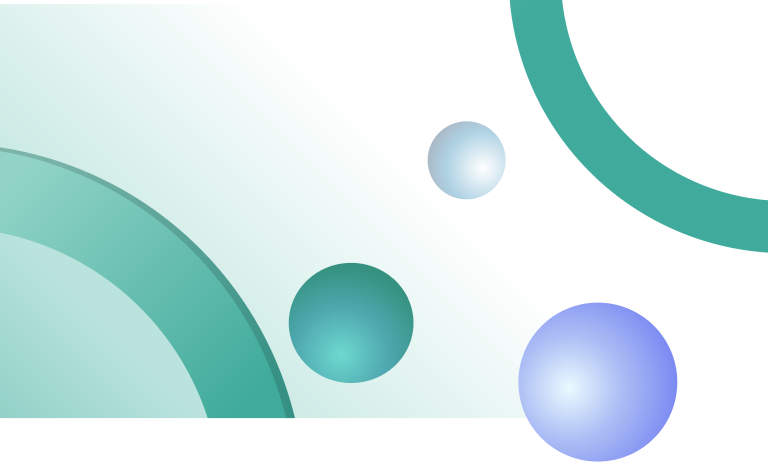
Write a WebGL 2 fragment shader that draws this background.

```glsl
#version 300 es
precision highp float;
// Teal rings and glossy balls over a white page with a pale diagonal panel.
uniform vec2 u_resolution;
out vec4 fragColor;

const vec3 WHITE = vec3(1.0);
const vec3 MINT = vec3(0.80, 0.92, 0.90);
const vec3 TEAL = vec3(0.25, 0.67, 0.61);

// Smooth-edged coverage of a signed distance, about one pixel wide.
float cover(float d) {
  return clamp(0.5 - d * u_resolution.y, 0.0, 1.0);
}

float circle(vec2 p, vec2 center, float radius) {
  return length(p - center) - radius;
}

float ellipse(vec2 p, vec2 center, vec2 radii) {
  return (length((p - center) / radii) - 1.0) * min(radii.x, radii.y);
}

// Linear blend between two positions along an axis.
vec3 ramp(vec3 a, vec3 b, float start, float end, float t) {
  return mix(a, b, clamp((t - start) / (end - start), 0.0, 1.0));
}

// Three-stop radial shade around an off-center highlight.
vec3 glow(vec2 p, vec2 focus, float middle, float reach, vec3 core, vec3 body, vec3 rim) {
  float d = length(p - focus);
  return mix(ramp(core, body, 0.0, middle, d), rim, clamp((d - middle) / (reach - middle), 0.0, 1.0));
}

// Pale panel with the large ring, clipped to the panel's height.
vec3 panel(vec3 page, vec2 p) {
  float rise = p.x + p.y;
  float fall = p.x - p.y;
  vec2 hub = vec2(-0.117, -0.087);
  vec3 band = ramp(vec3(0.57, 0.83, 0.78), TEAL, -0.589, 0.407, fall);
  vec3 disc = ramp(vec3(0.57, 0.82, 0.78), vec3(0.73, 0.89, 0.87), 0.095, 0.528, rise);

  vec3 color = ramp(MINT, WHITE, 0.70, 1.53, rise);
  color = mix(color, band * 0.85, cover(circle(p, hub, 0.777)));
  color = mix(color, band, cover(circle(p, hub - vec2(0.013, 0.0), 0.771)));
  color = mix(color, disc, cover(circle(p, hub, 0.595)));
  return mix(page, color, cover(abs(p.y - 0.543) - 0.448));
}

// Open ring hanging from the upper right corner.
vec3 cornerRing(vec3 base, vec2 p) {
  float d = abs(circle(p, vec2(1.701, 1.052), 0.5435)) - 0.0565;
  vec3 band = ramp(vec3(0.87, 0.95, 0.93), TEAL, -0.864, 0.16, p.x - p.y);
  return mix(base, band, cover(d));
}

void main() {
  vec2 p = gl_FragCoord.xy / u_resolution.y;
  vec3 color = cornerRing(panel(WHITE, p), p);

  // Small pearl ball.
  vec3 pearl = glow(p, vec2(1.046, 0.636), 0.082, 0.125,
    WHITE, vec3(0.68, 0.82, 0.89), vec3(0.67, 0.72, 0.77));
  color = mix(color, pearl, cover(circle(p, vec2(1.010, 0.653), 0.0844)));

  // Teal ball, lit from below.
  vec3 jade = glow(p, vec2(0.738, 0.232), 0.10, 0.19,
    vec3(0.43, 0.85, 0.81), vec3(0.31, 0.66, 0.69), vec3(0.21, 0.57, 0.50));
  color = mix(color, jade, cover(ellipse(p, vec2(0.760, 0.301), vec2(0.135, 0.130))));

  // Large violet ball.
  vec3 violet = glow(p, vec2(1.232, 0.160), 0.11, 0.23,
    vec3(0.92, 0.98, 1.0), vec3(0.68, 0.75, 0.96), vec3(0.49, 0.55, 0.95));
  color = mix(color, violet, cover(circle(p, vec2(1.294, 0.173), 0.172)));

  fragColor = vec4(color, 1.0);
}
```
